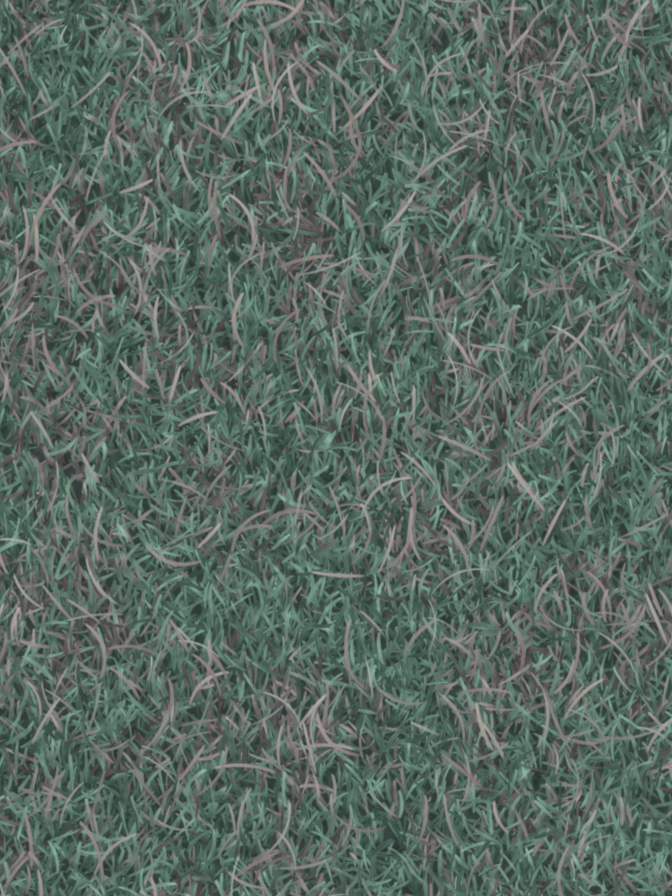
Give the GLSL for this texture, as a WebGL 1 fragment shader.

```glsl
precision highp float;
uniform vec2 u_resolution;

#define GRASS_CELL 0.036
#define STRAW_CELL 0.062
#define BLADE_WIDTH 0.0026
#define EDGE_SOFTNESS 0.0021
#define LEAN 1.75
#define STRAW_SHARE 0.30
#define SOIL vec3(0.20, 0.25, 0.235)
#define DEEP_GREEN vec3(0.225, 0.315, 0.275)
#define FRESH_GREEN vec3(0.46, 0.595, 0.53)
#define WITHERED vec3(0.45, 0.425, 0.425)
#define PALE_STRAW vec3(0.68, 0.66, 0.645)

const int GRASS_LAYERS = 14;
const int STRAW_LAYERS = 4;

vec3 hash3(vec2 p) {
  vec3 q = fract(p.xyx * vec3(0.1031, 0.1030, 0.0973));
  q += dot(q, q.yxz + 33.33);
  return fract((q.xxy + q.yzz) * q.zyx);
}

float cornerSlope(vec2 corner, vec2 offset) {
  return dot(hash3(corner + 71.0).xy * 2.0 - 1.0, offset);
}

float gradientNoise(vec2 p) {
  vec2 i = floor(p), f = p - i;
  vec2 s = f * f * f * (f * (f * 6.0 - 15.0) + 10.0);
  vec2 e = vec2(1.0, 0.0);
  float low = mix(cornerSlope(i, f), cornerSlope(i + e, f - e), s.x);
  float high = mix(cornerSlope(i + e.yx, f - e.yx), cornerSlope(i + 1.0, f - 1.0), s.x);
  return mix(low, high, s.y);
}

// Curved, tapering stroke: x is coverage, y runs from -1 at the root to 1 at the tip
vec2 blade(vec2 d, float angle, float halfLength, float bend, float halfWidth, float soft) {
  float c = cos(angle), s = sin(angle);
  d = vec2(c * d.x + s * d.y, c * d.y - s * d.x);
  float along = d.y / halfLength;
  float slope = 2.0 * bend * d.y;
  float dist = abs(d.x - bend * d.y * d.y) / sqrt(1.0 + slope * slope);
  float width = halfWidth * (1.0 - 0.5 * along * along);
  float cover = 1.0 - smoothstep(width - soft, width + soft, dist);
  return vec2(cover * (1.0 - smoothstep(0.8, 1.0, abs(along))), along);
}

// One blade per cell, painted over the colour below
vec3 paintLayer(vec3 under, vec2 p, float cell, float seed, float depth, float dryness, bool straw) {
  vec2 grid = p / cell + seed * vec2(7.31, 13.77);
  vec2 home = floor(grid);
  float soft = max(EDGE_SOFTNESS, 0.8 / u_resolution.x) / cell;
  vec3 color = under;
  for (int y = -1; y <= 1; y++) {
    for (int x = -1; x <= 1; x++) {
      vec2 id = home + vec2(float(x), float(y));
      vec3 place = hash3(id + seed * 19.0);
      vec3 form = hash3(id + seed * 31.0 + 157.0);
      vec3 tone = hash3(id + seed * 43.0 + 311.0);
      float angle = (place.z + form.x - 1.0) * LEAN;
      float halfLength = mix(0.4, 0.85, form.y);
      float bend = (form.z - 0.5) * (straw ? 1.1 : 0.7);
      float halfWidth = BLADE_WIDTH / cell * mix(0.6, 1.2, tone.z);
      vec2 stroke = blade(grid - id - place.xy, angle, halfLength, bend, halfWidth, soft);
      vec3 tint;
      if (straw) {
        tint = mix(WITHERED, PALE_STRAW, 0.25 + 0.75 * tone.x);
        tint += (tone.z - 0.5) * vec3(0.06, -0.02, -0.03);
        stroke.x *= 0.9 * smoothstep(-0.06, 0.06, STRAW_SHARE + 0.5 * dryness - tone.y);
      } else {
        tint = mix(DEEP_GREEN, FRESH_GREEN, tone.x);
        float withered = smoothstep(-0.1, 0.1, 0.26 + 0.7 * dryness - tone.y);
        tint = mix(tint, WITHERED * (0.65 + 0.6 * tone.x), withered);
        tint *= 0.83 + 0.22 * depth;
      }
      tint *= 1.0 + 0.09 * stroke.y;
      color = mix(color, tint, stroke.x);
    }
  }
  return color;
}

void main() {
  vec2 p = gl_FragCoord.xy / u_resolution.x;

  // Broad dry patches and small clumps of light and shade
  float dryness = gradientNoise(p * 6.0) + 0.7 * gradientNoise(p * 15.0 + 9.0);
  float clumps = gradientNoise(p * 38.0 + 4.0) + 0.6 * gradientNoise(p * 85.0);
  vec3 color = SOIL;

  // Dense turf from the ground upward
  for (int i = 0; i < GRASS_LAYERS; i++) {
    float depth = float(i) / float(GRASS_LAYERS - 1);
    color = paintLayer(color, p, GRASS_CELL, float(i) + 1.0, depth, dryness, false);
  }
  color *= 1.0 + 0.32 * clumps;

  // Sparse longer dead stems on top
  for (int i = 0; i < STRAW_LAYERS; i++) {
    color = paintLayer(color, p, STRAW_CELL, float(i) + 40.0, 1.0, dryness, true);
  }

  color *= 1.0 + 0.08 * gradientNoise(p * 3.0 + 2.0);
  gl_FragColor = vec4(clamp(color, 0.0, 1.0), 1.0);
}
```
